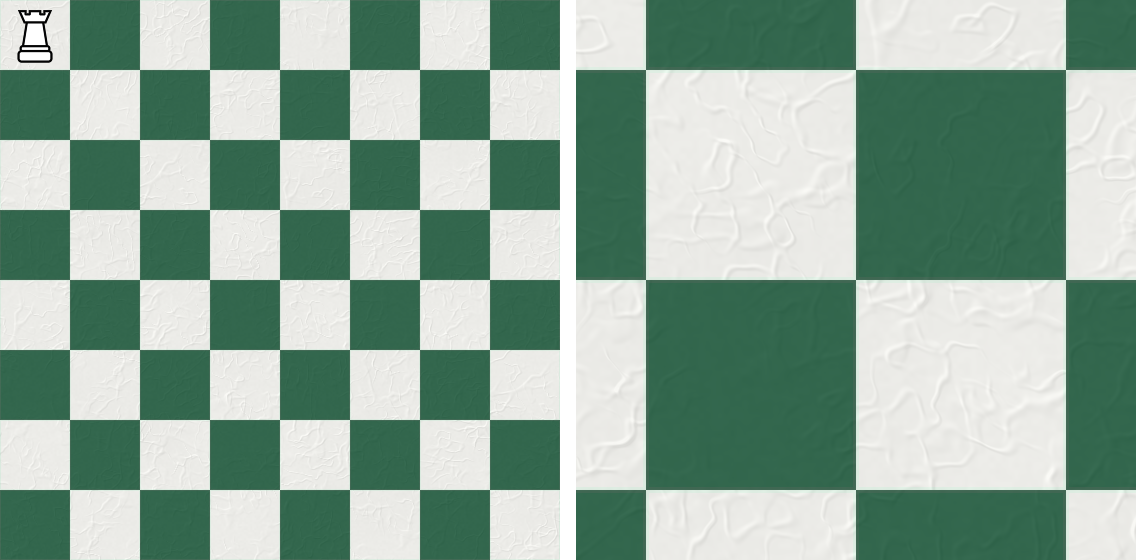
Left: the whole. Right: its middle third, enlarged.
Reproduce this pattern procedurally as a three.js fragment shader.

```glsl
#define SQUARES 8.0
#define DARK vec3(0.198, 0.402, 0.302)
#define LIGHT vec3(0.922, 0.921, 0.906)
#define DARK_RIM vec3(0.265, 0.405, 0.330)
#define LIGHT_RIM vec3(0.855, 0.930, 0.880)
#define RIM_WIDTH 0.014
#define CREASE_SCALE 6.0
#define CREASE_OFFSET 0.014
#define LIGHT_RELIEF 0.045
#define DARK_RELIEF 0.014
#define GRAIN 0.012
#define OUTLINE 0.032

varying vec2 vUv;

float hash(vec2 p) {
  return fract(sin(dot(p, vec2(127.1, 311.7))) * 43758.5453);
}

float noise(vec2 p) {
  vec2 i = floor(p);
  vec2 f = fract(p);
  f = f * f * (3.0 - 2.0 * f);
  return mix(mix(hash(i), hash(i + vec2(1.0, 0.0)), f.x),
             mix(hash(i + vec2(0.0, 1.0)), hash(i + 1.0), f.x), f.y);
}

mat2 rotate(float angle) {
  float c = cos(angle);
  float s = sin(angle);
  return mat2(c, s, -s, c);
}

// Thin folds along the middle contour of warped, stretched noise
float creases(vec2 p) {
  p += 0.5 * vec2(noise(p * 1.4), noise(p * 1.4 + 17.0));
  float ridge = abs(2.0 * noise(p * vec2(1.0, 0.5)) - 1.0);
  return 1.0 - smoothstep(0.0, 0.24, ridge);
}

// Leather height: crossing folds that fade in and out, turned per square
float leather(vec2 p, vec2 cell) {
  float turn = 6.2832 * hash(cell + 3.0);
  vec2 q = rotate(turn) * (p - 0.5) * CREASE_SCALE + 40.0 * hash(cell);
  float height = 0.0;
  for (int i = 0; i < 3; i++) {
    float layer = float(i);
    float patches = smoothstep(0.2, 0.75, noise(q * 0.6 + 9.0 * layer));
    height += creases(q * (1.0 + 0.4 * layer)) * patches;
    q = rotate(0.8) * q + 5.3;
  }
  return height;
}

// Symmetric trapezoid spanning bottom to top around x = 0
float trapezoid(vec2 p, float bottom, float top, float lowHalf, float highHalf) {
  float slope = (highHalf - lowHalf) / (top - bottom);
  float side = (abs(p.x) - lowHalf - slope * (p.y - bottom)) / sqrt(1.0 + slope * slope);
  return max(side, max(bottom - p.y, p.y - top));
}

float roundedBox(vec2 p, vec2 halfSize, float radius) {
  vec2 d = abs(p) - halfSize + radius;
  return length(max(d, 0.0)) + min(max(d.x, d.y), 0.0) - radius;
}

// White fill with a black outline centred on the boundary
vec3 drawPart(vec3 color, float d, float aa) {
  color = mix(color, vec3(1.0), 1.0 - smoothstep(-aa, aa, d));
  return mix(color, vec3(0.01), 1.0 - smoothstep(-aa, aa, abs(d) - 0.5 * OUTLINE));
}

vec3 drawRook(vec3 color, vec2 p, float aa) {
  p.x -= 0.5;
  float body = trapezoid(p, 0.32, 0.69, 0.175, 0.115);
  float collar = roundedBox(p - vec2(0.0, 0.305), vec2(0.205, 0.035), 0.03);
  float foot = roundedBox(p - vec2(0.0, 0.195), vec2(0.235, 0.075), 0.045);
  foot = max(foot, 0.12 - p.y);
  float crown = trapezoid(p, 0.68, 0.84, 0.15, 0.22);
  float notch = roundedBox(vec2(abs(p.x) - 0.105, p.y - 0.84), vec2(0.03, 0.045), 0.005);
  crown = max(crown, -notch);
  color = drawPart(color, body, aa);
  color = drawPart(color, collar, aa);
  color = drawPart(color, foot, aa);
  return drawPart(color, crown, aa);
}

void main() {
  vec2 board = vUv * SQUARES;
  vec2 cell = min(floor(board), SQUARES - 1.0);
  vec2 p = board - cell;
  float aa = 0.6 * max(fwidth(board.x), fwidth(board.y));

  // Checker: signed distance to the nearest edge, positive in light squares
  vec2 inset = 0.5 - abs(p - 0.5);
  float edge = min(inset.x, inset.y);
  float parity = mod(cell.x + cell.y, 2.0);
  float isLight = smoothstep(-aa, aa, edge * (2.0 * parity - 1.0));

  // Narrow tinted rim on both sides of each edge
  float rim = 1.0 - smoothstep(RIM_WIDTH - aa, RIM_WIDTH + aa, edge);
  vec3 color = mix(mix(DARK, DARK_RIM, 0.8 * rim), mix(LIGHT, LIGHT_RIM, 0.8 * rim), isLight);

  // Embossed folds lit from the upper left, with fine grain
  vec2 toLight = CREASE_OFFSET * vec2(-1.0, 1.0);
  float relief = leather(p, cell) - leather(p + toLight, cell);
  color += clamp(relief, -1.2, 1.2) * mix(DARK_RELIEF, LIGHT_RELIEF, isLight);
  color += GRAIN * (noise(board * 34.0) - 0.5) * mix(0.7, 1.0, isLight);
  color += 0.012 * (noise(board * 1.7 + 5.0) - 0.5) * isLight;

  // Piece in the upper left square
  if (cell.x < 0.5 && cell.y > SQUARES - 1.5) color = drawRook(color, p, aa);

  gl_FragColor = vec4(color, 1.0);
}
```
